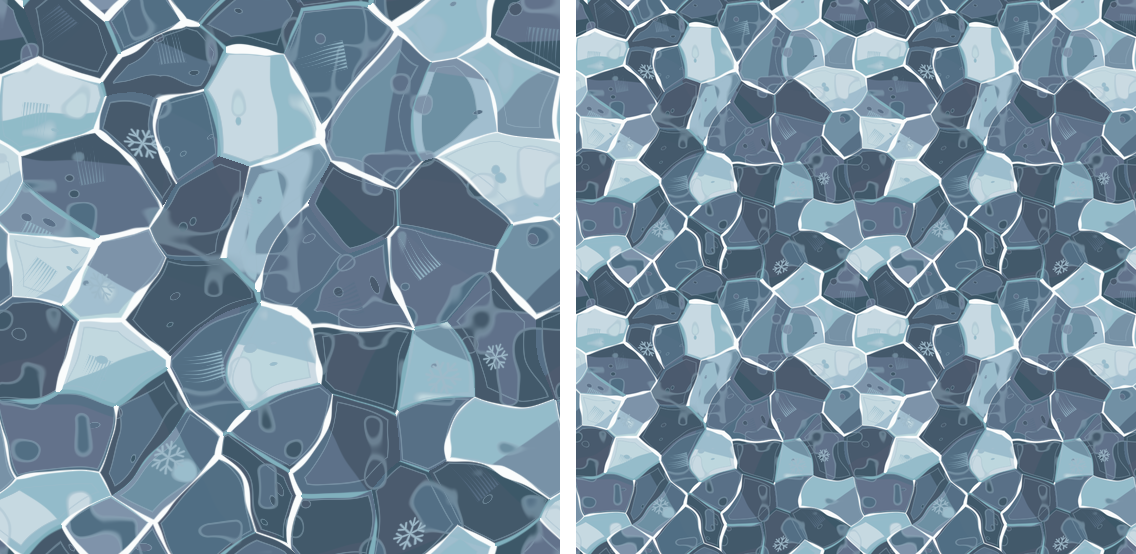
Left, the tile; right, the same tile 2 across and 2 down.
Give the GLSL for this pattern, as a Shadertoy shader.

```glsl
const float CELLS = 7.0;   // shards per side, whole so the pattern wraps
const float PI = 3.14159;

vec3 hash(vec2 cell, float salt) {
    uvec3 v = uvec3(vec3(cell, salt)) * 1664525u + 1013904223u;
    v.x += v.y * v.z; v.y += v.z * v.x; v.z += v.x * v.y;
    v ^= v >> 16u;
    v.x += v.y * v.z; v.y += v.z * v.x; v.z += v.x * v.y;
    return vec3(v >> 16u) / 65535.0;
}

vec2 wrap(vec2 cell, float period) { return floor(mod(cell + 0.5, period)); }

// Value noise that repeats after the given period
float noise(vec2 p, float period, float salt) {
    vec2 i = floor(p), f = fract(p);
    f = f * f * (3.0 - 2.0 * f);
    float a = hash(wrap(i, period), salt).x;
    float b = hash(wrap(i + vec2(1, 0), period), salt).x;
    float c = hash(wrap(i + vec2(0, 1), period), salt).x;
    float d = hash(wrap(i + vec2(1, 1), period), salt).x;
    return mix(mix(a, b, f.x), mix(c, d, f.x), f.y);
}

// Five flat ice tones, dark to light, with a slate or teal tint
vec3 ice(float tone, float tint) {
    vec3 c = vec3(0.27, 0.35, 0.42);
    if (tone > 0.15) c = vec3(0.35, 0.44, 0.53);
    if (tone > 0.47) c = vec3(0.46, 0.57, 0.65);
    if (tone > 0.65) c = vec3(0.60, 0.74, 0.80);
    if (tone > 0.84) c = vec3(0.77, 0.85, 0.88);
    return c + (tint - 0.5) * vec3(0.075, 0.015, 0.03);
}

struct Shard { vec2 id, local, axis, pull; float field; };

// Stretched, weighted cell: its field is smallest near its own centre
Shard shardAt(vec2 cell, vec2 p) {
    Shard s;
    s.id = wrap(cell, CELLS);
    vec3 place = hash(s.id, 1.0), form = hash(s.id, 2.0);
    s.local = p - cell - 0.5 - (place.xy - 0.5) * 0.8;
    s.axis = vec2(cos(place.z * PI), sin(place.z * PI));
    float stretch = mix(1.0, 1.7, form.x);
    s.pull = s.local * stretch + s.axis * dot(s.axis, s.local) * (1.0 / stretch - stretch);
    s.field = dot(s.local, s.pull) - 0.22 * form.y;
    return s;
}

float segment(vec2 p, vec2 a, vec2 b) {
    vec2 ab = b - a;
    return length(p - a - ab * clamp(dot(p - a, ab) / dot(ab, ab), 0.0, 1.0));
}

// Six arms with one pair of barbs each
float snowflake(vec2 p, float size) {
    float a = abs(mod(atan(p.y, p.x), PI / 3.0) - PI / 6.0);
    vec2 q = length(p) * vec2(cos(a), sin(a)) / size;
    float d = min(segment(q, vec2(0), vec2(1, 0)), segment(q, vec2(0.5, 0), vec2(0.8, 0.3)));
    return (d - 0.07) * size;
}

void mainImage(out vec4 fragColor, in vec2 fragCoord) {
    vec2 p = fragCoord / iResolution.xy * CELLS;
    float px = CELLS / iResolution.y;
    p += 0.12 * (vec2(noise(p * 2.0, CELLS * 2.0, 11.0), noise(p * 2.0, CELLS * 2.0, 12.0)) - 0.5);

    // Nearest shard
    vec2 base = floor(p), home = base;
    Shard s = shardAt(base, p);
    for (int k = 0; k < 25; k++) {
        vec2 cell = base + vec2(k % 5 - 2, k / 5 - 2);
        Shard n = shardAt(cell, p);
        if (n.field < s.field) { s = n; home = cell; }
    }
    vec3 look = hash(s.id, 3.0), detail = hash(s.id, 4.0);

    // Joints: white, teal or bare, with swelling and tapering width
    float taper = noise(p * 3.0, CELLS * 3.0, 13.0);
    float depth = 9.0, gap = 9.0;
    vec3 ink = vec3(0.0);
    for (int k = 0; k < 25; k++) {
        vec2 cell = base + vec2(k % 5 - 2, k / 5 - 2);
        if (distance(cell, home) < 0.5) continue;
        Shard n = shardAt(cell, p);
        float d = (n.field - s.field) / (2.0 * length(n.pull - s.pull) + 0.001);
        float light = 0.5 * (look.x + hash(n.id, 3.0).x);
        vec3 joint = hash(s.id + n.id, 5.0);
        bool white = joint.x < 0.1 + 1.2 * light, teal = joint.x > 0.72;
        float width = white ? 0.004 + 0.065 * taper * taper : teal ? 0.045 * taper - 0.005 : -0.02;
        depth = min(depth, d);
        if (d - width < gap) {
            gap = d - width;
            ink = white ? vec3(0.98, 0.99, 0.99) : vec3(0.50, 0.69, 0.74);
        }
    }

    // Rim, inner panel, straight facet and soft blobs
    vec3 col = ice(look.x + (look.y - 0.5) * 0.45, 1.0 - look.z);
    float panel = depth - 0.02 - 0.24 * noise(p * 2.0, CELLS * 2.0, 14.0) * detail.x;
    col = mix(col, ice(look.x, look.z), smoothstep(-px, px, panel));
    float facet = dot(s.local, s.axis.yx) - 0.1 - 0.25 * detail.y;
    col = mix(col, ice(look.x - 0.16, look.y), smoothstep(-px, px, facet));
    float blob = (noise(p * 2.5 + s.id, CELLS * 5.0 / 2.0 * 2.0, 15.0) - 0.76) * 0.3;
    blob = (noise(p * 3.0, CELLS * 3.0, 16.0) - 0.74) * 0.25 + min(blob, 0.0) * 0.0;
    col = mix(col, ice(look.x + 0.3 * (detail.z - 0.6), detail.x), smoothstep(-px, px, blob));
    float outline = min(abs(panel), abs(blob));

    // Small oval bubbles
    for (int k = 0; k < 3; k++) {
        vec3 b = hash(s.id, 20.0 + float(k));
        vec2 q = s.local - (b.xy - 0.5) * 0.7;
        q = vec2(dot(q, s.axis), dot(q, vec2(-s.axis.y, s.axis.x)) * (1.0 + 1.5 * b.x));
        float oval = b.z < 0.45 ? length(q) - 0.04 - 0.2 * b.z * b.y : 1.0;
        col = mix(col, ice(look.x - 0.18, b.y), smoothstep(px, -px, oval));
        outline = min(outline, abs(oval));
    }
    col = mix(col, vec3(0.62, 0.73, 0.79), 0.4 * smoothstep(1.2 * px, 0.2 * px, outline));

    // Frost: hatched scratches or a snowflake
    vec2 h = vec2(dot(s.local, s.axis), dot(s.local, vec2(-s.axis.y, s.axis.x)));
    float stripe = floor(h.x * 24.0);
    float reach = h.y / (0.12 + 0.25 * hash(vec2(stripe + 99.0, s.id.x), 6.0).x);
    float scratch = abs(fract(h.x * 24.0) - 0.5) / 24.0 - 0.011 * (1.0 - reach);
    scratch = max(max(scratch, -h.y), abs(h.x) - 0.17);
    vec3 frost = ice(min(look.x + 0.25, 0.8), 0.5);
    if (detail.z > 0.55 && detail.z < 0.75) col = mix(col, frost, smoothstep(px, -px, scratch));
    float flake = snowflake(h, 0.16 + 0.07 * detail.y);
    if (detail.z > 0.85) col = mix(col, vec3(0.62, 0.73, 0.79), smoothstep(px, -px, flake));

    col = mix(col, ink, smoothstep(px, -px, gap));
    fragColor = vec4(col, 1.0);
}
```
